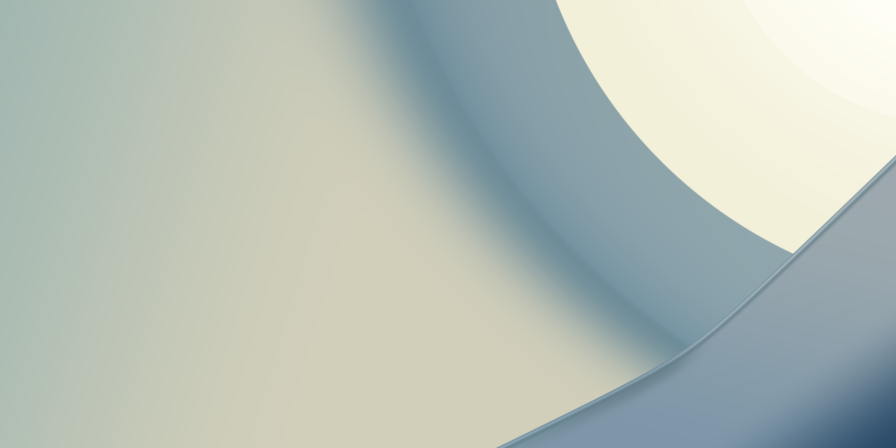
A Shadertoy shader for this background:

```glsl
// Calm abstract backdrop: a pale wall, a blue-grey ring with a soft outer shadow,
// glowing cream discs at the upper right, and a curved panel at the lower right.
// Circles are signed distances; the panel edge is a hyperbola joining two slopes.

#define RING_CIRCLE  vec3(2.453, 1.605, 1.653)   // centre x, y, radius
#define CREAM_CIRCLE vec3(2.211, 1.377, 1.041)
#define GLOW_CIRCLE  vec3(2.125, 1.253, 0.530)
#define PANEL_BEND   vec2(1.54, 0.205)
#define PANEL_SLOPE  vec2(0.725, 0.245)          // mean slope, half difference
#define BEND_SOFTNESS 0.1
#define SHADOW_WIDTH vec2(0.105, 0.155)          // at the bottom, at the top
#define CREASE_SOFTNESS 0.008

const vec3 MIST       = vec3(0.62, 0.71, 0.69);
const vec3 SAND       = vec3(0.82, 0.81, 0.73);
const vec3 SHADE      = vec3(0.43, 0.55, 0.60);
const vec3 RING_BLUE  = vec3(0.57, 0.655, 0.68);
const vec3 CREAM      = vec3(0.95, 0.94, 0.85);
const vec3 WHITE_GLOW = vec3(1.0, 0.995, 0.96);
const vec3 PANEL_GREY = vec3(0.61, 0.66, 0.68);
const vec3 PANEL_BLUE = vec3(0.49, 0.59, 0.66);
const vec3 DEEP_BLUE  = vec3(0.16, 0.29, 0.41);

float circleDistance(vec2 p, vec3 circle) {
    return length(p - circle.xy) - circle.z;
}

// Approximate signed distance to the panel edge, negative inside the panel
float panelDistance(vec2 p) {
    float dx = p.x - PANEL_BEND.x;
    float root = sqrt(dx * dx + BEND_SOFTNESS * BEND_SOFTNESS);
    float height = PANEL_BEND.y + PANEL_SLOPE.x * dx + PANEL_SLOPE.y * root;
    float slope = PANEL_SLOPE.x + PANEL_SLOPE.y * dx / root;
    return (p.y - height) / sqrt(1.0 + slope * slope);
}

// Coverage of the region where the distance is negative
float inside(float d, float softness) {
    return 1.0 - smoothstep(-softness, softness, d);
}

float bell(float x, float width) {
    return exp(-x * x / (width * width));
}

vec3 wallColor(vec2 p, float ringDist) {
    float warmth = smoothstep(-0.35, 0.85, p.x + 0.3 * (0.5 - p.y));
    vec3 color = mix(MIST, SAND, warmth);
    float width = mix(SHADOW_WIDTH.x, SHADOW_WIDTH.y, p.y);
    return mix(color, SHADE, bell(max(ringDist, 0.0), width));
}

vec3 ringColor(vec2 p, float ringDist) {
    float lift = 1.0 - exp(min(ringDist, 0.0) / 0.11);
    vec3 color = mix(SHADE + vec3(0.02, 0.02, 0.03), RING_BLUE, lift);
    return color + 0.03 * (0.5 - p.y);
}

vec3 panelColor(vec2 p, float d) {
    float rise = smoothstep(-0.05, 0.65, p.y + 0.25 * (p.x - 1.5));
    vec3 color = mix(PANEL_BLUE, PANEL_GREY, rise);

    // Dark lower corner
    float corner = dot(p - vec2(1.77, 0.0), vec2(0.6, -0.8));
    color = mix(color, DEEP_BLUE, smoothstep(-0.13, 0.15, corner));

    // Folded rim: a shaded underside left of the bend, fine lines along the edge
    float fold = smoothstep(1.05, 1.45, p.x) * (1.0 - smoothstep(1.48, 1.60, p.x));
    color = mix(color, SHADE * 0.87, 0.65 * fold * bell(d + 0.018, 0.018));
    color = mix(color, SHADE * 0.88, 0.65 * bell(d + 0.011, 0.005));
    color += 0.08 * bell(d + 0.005, 0.003);
    return mix(color, SHADE, 0.6 * bell(d, 0.003));
}

void mainImage(out vec4 fragColor, in vec2 fragCoord) {
    vec2 p = fragCoord / iResolution.y;
    float pixel = 1.0 / iResolution.y;

    float ringDist  = circleDistance(p, RING_CIRCLE);
    float creamDist = circleDistance(p, CREAM_CIRCLE);
    float glowDist  = circleDistance(p, GLOW_CIRCLE);
    float panelDist = panelDistance(p);

    // Wall and ring
    vec3 color = mix(wallColor(p, ringDist), ringColor(p, ringDist),
                     inside(ringDist, CREASE_SOFTNESS));

    // Cream discs, brightening towards the upper right
    vec3 cream = mix(CREAM, WHITE_GLOW, 0.55 * smoothstep(0.0, -0.55, creamDist));
    vec3 glow = mix(cream, WHITE_GLOW, 0.4 + 0.6 * smoothstep(0.0, -0.25, glowDist));
    cream = mix(cream, glow, inside(glowDist, pixel));
    color = mix(color, cream, inside(creamDist, pixel));

    // Panel in front
    color = mix(color, panelColor(p, panelDist), inside(panelDist, pixel));

    fragColor = vec4(clamp(color, 0.0, 1.0), 1.0);
}
```
